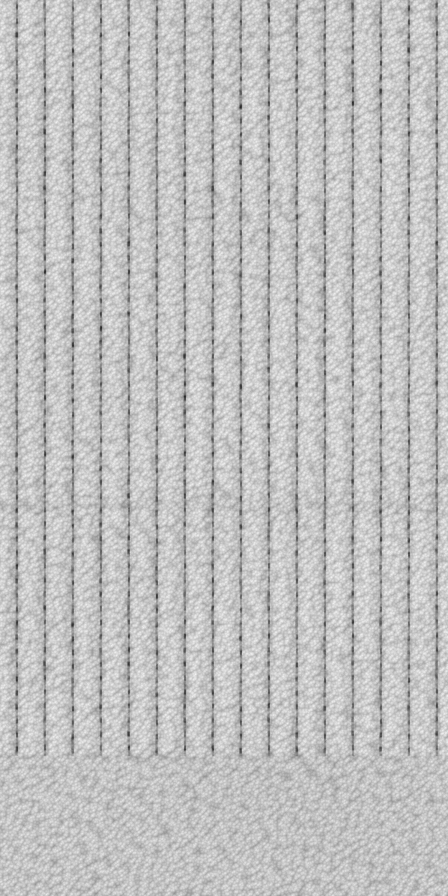
Write a WebGL 2 fragment shader that draws this texture.

```glsl
#version 300 es
precision highp float;

uniform vec2 u_resolution;
out vec4 fragColor;

// Layout, in canvas widths (the canvas is 1 wide and 2 high)
const float RIB_COUNT = 16.0;
const float SEAM_OFFSET = 0.0375;
const float SEAM_HALF_WIDTH = 0.0026;
const float STITCH_COUNT = 64.0;
const float HEM_TOP = 0.3125;
const float CREASE_Y = 0.872;

// Weave
const float TWILL_ANGLE = 0.68;
const vec2 TWILL_FREQ = vec2(42.0, 100.0);
const float GRAIN_FREQ = 150.0;
const float TWILL_DEPTH = 0.21;
const float GRAIN_DEPTH = 0.16;

// Tones
const vec3 CLOTH = vec3(0.752, 0.752, 0.752);
const float RIB_SHADE = 0.065;
const float SEAM_SHADE = 0.13;
const float STITCH_SHADE = 0.20;
const float CREASE_SHADE = 0.045;

vec2 hash2(vec2 p) {
    vec3 q = fract(p.xyx * vec3(0.1031, 0.1030, 0.0973));
    q += dot(q, q.yzx + 33.33);
    return fract((q.xx + q.yz) * q.zy);
}

// Distance to the nearest jittered cell point
float cellular(vec2 p) {
    vec2 cell = floor(p);
    vec2 local = fract(p);
    float nearest = 2.0;
    for (int y = -1; y <= 1; y++) {
        for (int x = -1; x <= 1; x++) {
            vec2 offset = vec2(x, y);
            vec2 toPoint = offset + hash2(cell + offset + 200.0) - local;
            nearest = min(nearest, dot(toPoint, toPoint));
        }
    }
    return sqrt(nearest);
}

// Short diagonal floats with finer fibre grain, centred near zero
float weave(vec2 p) {
    float c = cos(TWILL_ANGLE), s = sin(TWILL_ANGLE);
    vec2 yarn = vec2(c * p.x + s * p.y, c * p.y - s * p.x);
    float floats = 0.48 - cellular(yarn * TWILL_FREQ);
    float grain = 0.48 - cellular(p * GRAIN_FREQ + 17.0);
    return TWILL_DEPTH * floats + GRAIN_DEPTH * grain;
}

// Rounded rib: bright after its left seam, dim before the next
float ribShade(float across) {
    float crown = smoothstep(0.0, 0.2, across) * (1.0 - smoothstep(0.5, 0.95, across));
    return RIB_SHADE * (crown - 0.5);
}

// Thin groove with a dark puncture at each stitch
float seamShade(vec2 p, float across, float pixel) {
    float column = floor((p.x - SEAM_OFFSET) * RIB_COUNT + 0.5);
    float wobble = 0.0005 * sin(p.y * 47.0 + column * 2.3);
    float dist = abs((fract(across + 0.5) - 0.5) / RIB_COUNT + wobble);
    float line = 1.0 - smoothstep(SEAM_HALF_WIDTH - 0.5 * pixel, SEAM_HALF_WIDTH + 0.5 * pixel, dist);
    float stitch = p.y * STITCH_COUNT * 0.5 + 0.12 * sin(column * 4.1);
    float along = abs(fract(stitch) - 0.5);
    float puncture = 1.0 - smoothstep(0.08, 0.28, along);
    float wear = 0.65 + 0.7 * hash2(vec2(column + 5.0, floor(stitch))).x;
    float groove = exp(-dist * 190.0);
    return line * (SEAM_SHADE + STITCH_SHADE * puncture * wear) + 0.045 * groove;
}

void main() {
    vec2 p = gl_FragCoord.xy / u_resolution * vec2(1.0, 2.0);
    float pixel = 1.0 / u_resolution.x;
    float across = fract((p.x - SEAM_OFFSET) * RIB_COUNT);

    // Ribs stop at the flat hem
    float ribbed = smoothstep(HEM_TOP - pixel, HEM_TOP + pixel, p.y);
    float tone = weave(p);
    tone += ribbed * (ribShade(across) - seamShade(p, across, pixel));

    // Faint cross crease and hem fold
    float crease = exp(-pow((p.y - CREASE_Y) / 0.012, 2.0));
    float fold = exp(-pow((p.y - HEM_TOP) / 0.006, 2.0));
    tone -= CREASE_SHADE * crease * (0.8 + 0.2 * sin(p.x * 31.0));
    tone -= 0.025 * fold + 0.012 * (1.0 - ribbed);

    // Broad uneven wear
    tone += 0.008 * sin(p.x * 5.0 + 2.0 * sin(p.y * 4.0)) * sin(p.y * 7.0);

    fragColor = vec4(clamp(CLOTH + tone, 0.0, 1.0), 1.0);
}
```
